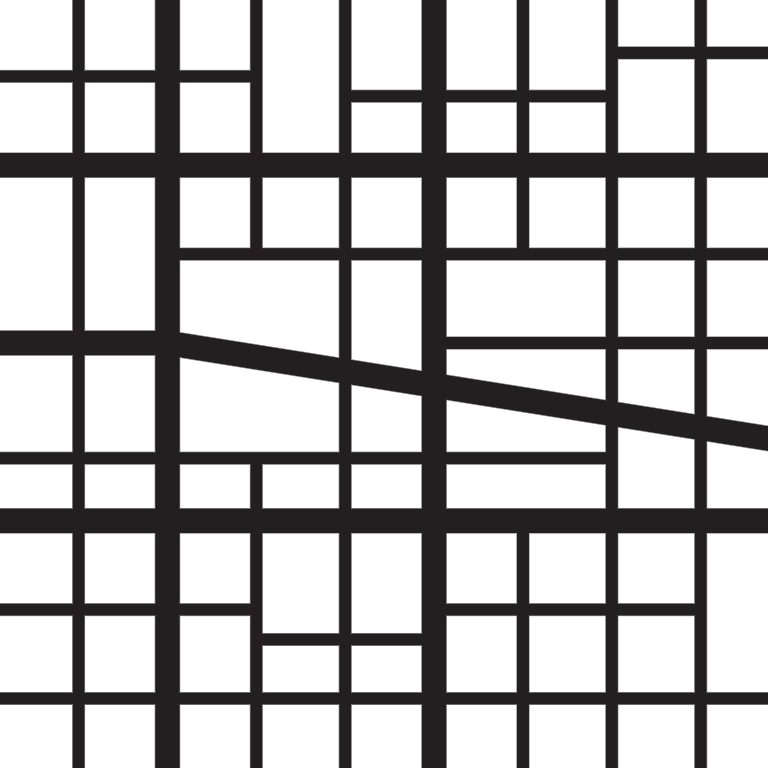
A three.js fragment shader for this pattern:

```glsl
// A flat street map: dark avenues and lanes on white blocks, cut by one diagonal road.
// Space is scaled so that streets fall on whole numbers; columns repeat by rounding,
// and partial rows are clipped bands joined by taking the smallest distance.

#define ORIGIN vec2(0.10234, 0.0905)  // first crossing, in canvas units
#define PITCH 0.11572                 // spacing between streets
#define LANE 0.0703                   // half width of a thin street, in pitches
#define AVENUE 0.1406                 // half width of a thick street
#define SLOPE -0.159                  // fall of the diagonal road
#define SOFTNESS 0.00195              // width of the smoothed edge, in canvas units
#define INK vec3(0.137, 0.122, 0.125)
#define PAPER vec3(1.0)
#define FAR 9.0                       // beyond the canvas, in pitches

varying vec2 vUv;

// Signed distance to a horizontal street at height y, running from x0 to x1.
float row(vec2 p, float y, float x0, float x1, float halfWidth) {
  return max(abs(p.y - y) - halfWidth, max(x0 - p.x, p.x - x1));
}

// Repeated vertical streets: 1 and 4 are avenues, 2 and 5 are interrupted.
float columns(vec2 p) {
  float k = floor(p.x + 0.5);
  float halfWidth = (k == 1.0 || k == 4.0) ? AVENUE : LANE;
  float d = abs(p.x - k) - halfWidth;
  if (k == 2.0 || k == 5.0) {
    float gapStart = (k == 2.0) ? 2.704 : 2.0;
    d = max(d, min(p.y - gapStart, 5.0 - p.y));
  }
  return d;
}

// Horizontal streets, from the bottom of the map to the top.
float rows(vec2 p) {
  float d = row(p, 0.0, -FAR, FAR, LANE);
  d = min(d, row(p, 0.664, 2.0, 4.0, LANE));
  d = min(d, row(p, 1.0, -FAR, 2.0, LANE));
  d = min(d, row(p, 1.0, 4.0, 7.0, LANE));
  d = min(d, row(p, 2.0, -FAR, FAR, AVENUE));
  d = min(d, row(p, 2.704, -FAR, 6.0, LANE));
  d = min(d, row(p, 4.0, -FAR, 1.0, AVENUE));
  d = min(d, row(p, 4.0, 4.0, FAR, LANE));
  d = min(d, row(p, 5.0, 1.0, FAR, LANE));
  d = min(d, row(p, 6.0, -FAR, FAR, AVENUE));
  d = min(d, row(p, 6.777, 3.0, 6.0, LANE));
  d = min(d, row(p, 7.0, -FAR, 2.0, LANE));
  return min(d, row(p, 7.264, 6.0, FAR, LANE));
}

// The diagonal road leaves the first avenue and falls to the right.
float diagonal(vec2 p) {
  vec2 q = p - vec2(1.0, 4.0);
  float across = abs(q.y - SLOPE * q.x) / length(vec2(1.0, SLOPE));
  return max(across - AVENUE, -q.x);
}

void main() {
  vec2 p = (vUv - ORIGIN) / PITCH;
  float d = min(min(columns(p), rows(p)), diagonal(p)) * PITCH;
  float street = clamp(0.5 - d / SOFTNESS, 0.0, 1.0);
  gl_FragColor = vec4(mix(PAPER, INK, street), 1.0);
}
```
